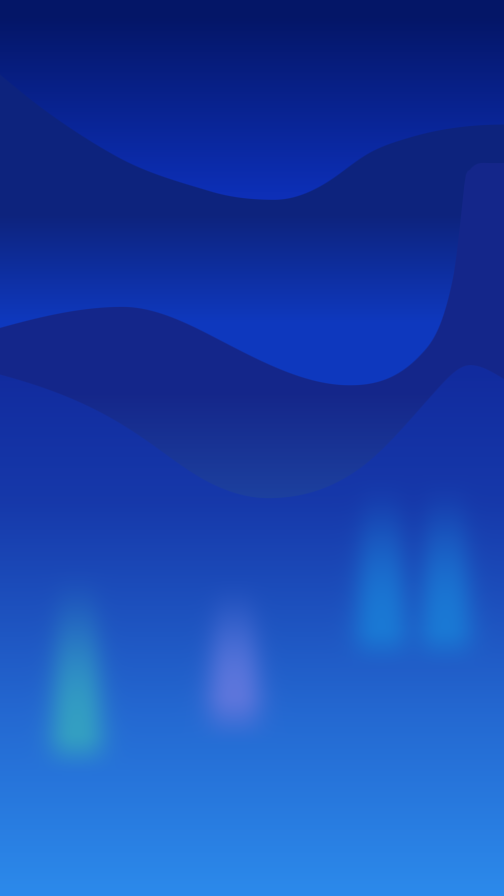
Give the GLSL for this background, as a WebGL 2 fragment shader.

```glsl
#version 300 es
precision highp float;

uniform vec2 u_resolution;
out vec4 outColor;

// Night sky behind the first wave
const vec3 SKY_TOP = vec3(0.015, 0.085, 0.405);
const vec3 SKY_LOW = vec3(0.05, 0.185, 0.72);
// Upper wave
const vec3 UPPER_DARK = vec3(0.05, 0.137, 0.49);
const vec3 UPPER_BRIGHT = vec3(0.055, 0.22, 0.745);
// Middle wave
const vec3 MIDDLE_DARK = vec3(0.08, 0.15, 0.54);
const vec3 MIDDLE_PALE = vec3(0.11, 0.25, 0.62);
// Lower field
const vec3 FIELD_TOP = vec3(0.068, 0.17, 0.62);
const vec3 FIELD_HIGH = vec3(0.085, 0.22, 0.665);
const vec3 FIELD_LOW = vec3(0.14, 0.41, 0.82);
const vec3 FIELD_BASE = vec3(0.17, 0.54, 0.92);

// Wave crests: x, height, slope at each knot
const int KNOTS = 9;
const vec3 UPPER_CREST[KNOTS] = vec3[KNOTS](
  vec3(0.0, 0.917, -0.48), vec3(0.116, 0.866, -0.39), vec3(0.231, 0.8255, -0.31),
  vec3(0.417, 0.7865, -0.17), vec3(0.544, 0.777, 0.0), vec3(0.671, 0.805, 0.41),
  vec3(0.729, 0.828, 0.33), vec3(0.81, 0.846, 0.17), vec3(1.0, 0.861, 0.0));
const vec3 MIDDLE_CREST[KNOTS] = vec3[KNOTS](
  vec3(0.0, 0.634, 0.157), vec3(0.243, 0.6575, 0.0), vec3(0.417, 0.626, -0.29),
  vec3(0.694, 0.57, 0.0), vec3(0.833, 0.603, 0.59), vec3(0.898, 0.6875, 2.7),
  vec3(0.921, 0.792, 5.1), vec3(0.933, 0.811, 0.7), vec3(0.972, 0.818, 0.0));
const vec3 FIELD_CREST[KNOTS] = vec3[KNOTS](
  vec3(0.0, 0.582, -0.152), vec3(0.231, 0.53, -0.33), vec3(0.324, 0.495, -0.41),
  vec3(0.417, 0.461, -0.28), vec3(0.532, 0.444, 0.0), vec3(0.718, 0.479, 0.42),
  vec3(0.868, 0.566, 0.62), vec3(0.933, 0.5925, 0.0), vec3(1.0, 0.577, -0.34));

// Glows: core x, core y, reach upward, reach downward
const int GLOWS = 4;
const float GLOW_WIDTH = 0.057;
const vec4 GLOW_SHAPE[GLOWS] = vec4[GLOWS](
  vec4(0.153, 0.183, 0.19, 0.05), vec4(0.465, 0.225, 0.135, 0.06),
  vec4(0.757, 0.3, 0.175, 0.05), vec4(0.884, 0.3, 0.175, 0.05));
const vec3 GLOW_COLOR[GLOWS] = vec3[GLOWS](
  vec3(0.2, 0.62, 0.76), vec3(0.36, 0.46, 0.86),
  vec3(0.1, 0.47, 0.83), vec3(0.1, 0.47, 0.83));

// Cubic Hermite curve through the knots, level beyond the last
float crestHeight(vec3 knots[KNOTS], float x) {
  vec3 a = knots[0];
  vec3 b = knots[1];
  for (int i = 1; i < KNOTS - 1; i++) {
    if (x >= knots[i].x) {
      a = knots[i];
      b = knots[i + 1];
    }
  }
  float span = b.x - a.x;
  float t = clamp((x - a.x) / span, 0.0, 1.0);
  float s = 1.0 - t;
  float level = mix(a.y, b.y, t * t * (3.0 - 2.0 * t));
  return level + span * t * s * (a.z * s - b.z * t);
}

// Smooth coverage of the area below a crest
float below(vec3 knots[KNOTS], vec2 uv) {
  float d = crestHeight(knots, uv.x) - uv.y;
  float aa = max(fwidth(d), 1e-5);
  return smoothstep(-0.7 * aa, 0.7 * aa, d);
}

// Linear ramp from 0 at start to 1 at end
float ramp(float start, float end, float v) {
  return clamp((v - start) / (end - start), 0.0, 1.0);
}

vec3 fieldColor(float y) {
  vec3 c = mix(FIELD_TOP, FIELD_HIGH, ramp(0.58, 0.44, y));
  c = mix(c, FIELD_LOW, ramp(0.44, 0.2, y));
  return mix(c, FIELD_BASE, ramp(0.2, 0.0, y));
}

// Soft upright flame: long fade above the core, short fade below
float glowMask(vec2 uv, vec4 shape) {
  vec2 d = uv - shape.xy;
  float rise = clamp(d.y / shape.z, 0.0, 1.0);
  float across = abs(d.x) / (GLOW_WIDTH * (1.0 - 0.25 * rise));
  float fade = d.y > 0.0 ? rise : -d.y / shape.w;
  return exp(-pow(across, 2.5)) * (1.0 - smoothstep(0.0, 1.0, fade));
}

void main() {
  vec2 uv = gl_FragCoord.xy / u_resolution;

  // Layered waves, back to front
  vec3 color = mix(SKY_TOP, SKY_LOW, ramp(0.98, 0.78, uv.y));
  vec3 upper = mix(UPPER_DARK, UPPER_BRIGHT, ramp(0.76, 0.64, uv.y));
  vec3 middle = mix(MIDDLE_DARK, MIDDLE_PALE, ramp(0.56, 0.445, uv.y));
  color = mix(color, upper, below(UPPER_CREST, uv));
  color = mix(color, middle, below(MIDDLE_CREST, uv));
  color = mix(color, fieldColor(uv.y), below(FIELD_CREST, uv));

  // Blurred lights over the field
  for (int i = 0; i < GLOWS; i++) {
    color = mix(color, GLOW_COLOR[i], glowMask(uv, GLOW_SHAPE[i]));
  }
  outColor = vec4(color, 1.0);
}
```
